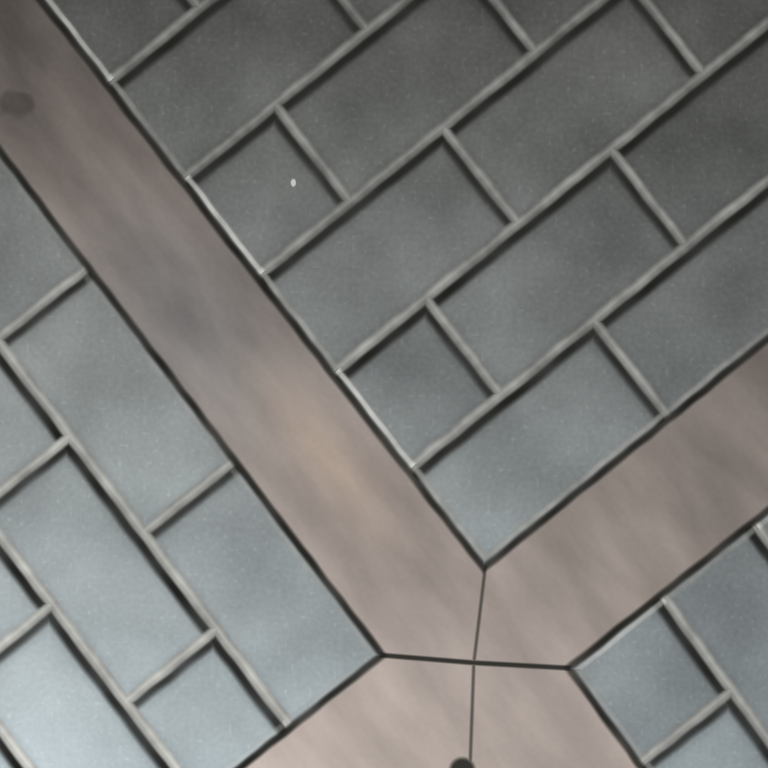
This texture is drawn by a three.js fragment shader. Its source:

```glsl
// Worn stone paving: three wedges of staggered bricks split by smooth brown bands.
varying vec2 vUv;

const vec3 GROUT_DARK = vec3(0.13, 0.13, 0.12);
const vec3 STONE_WARM = vec3(1.0, 1.01, 0.98);
const vec3 STONE_COOL = vec3(0.95, 1.01, 1.03);
const vec3 BAND_BROWN = vec3(1.06, 0.99, 0.945);
const vec3 RIDGE_TINT = vec3(1.0, 1.0, 0.97);

float hash(vec2 p) {
  vec3 q = fract(p.xyx * vec3(0.1031, 0.103, 0.0973));
  q += dot(q, q.yzx + 33.33);
  return fract((q.x + q.y) * q.z);
}

vec2 gradient(vec2 cell) {
  float angle = 6.2832 * hash(cell);
  return vec2(cos(angle), sin(angle));
}

float gradientNoise(vec2 p) {
  vec2 i = floor(p), f = fract(p);
  vec2 u = f * f * f * (f * (f * 6.0 - 15.0) + 10.0);
  vec2 e = vec2(1.0, 0.0);
  float low = mix(dot(gradient(i), f), dot(gradient(i + e), f - e), u.x);
  float high = mix(dot(gradient(i + e.yx), f - e.yx), dot(gradient(i + 1.0), f - 1.0), u.x);
  return mix(low, high, u.y);
}

float fbm(vec2 p) {
  float sum = 0.0, amp = 0.6;
  for (int i = 0; i < 4; i++) {
    sum += amp * gradientNoise(p);
    p = p * 2.03 + 17.0;
    amp *= 0.5;
  }
  return sum;
}

float cross2(vec2 a, vec2 b) { return a.x * b.y - a.y * b.x; }

// Soft stripe around d = 0
float stripe(float d, float halfWidth, float blur) {
  return 1.0 - smoothstep(halfWidth - blur, halfWidth + blur, abs(d));
}

float glow(vec2 q, vec2 radius) { return exp(-dot(q / radius, q / radius)); }

float segmentDistance(vec2 p, vec2 a, vec2 b) {
  vec2 ab = b - a;
  return length(p - a - ab * clamp(dot(p - a, ab) / dot(ab, ab), 0.0, 1.0));
}

// Ambient level: dim at the top right, bright at the lower left
float ambient(vec2 p) {
  return 0.32 + (1.0 - p.y) * (0.23 + 0.24 * (1.0 - p.x));
}

vec3 stone(vec2 p, float brickId) {
  float speck = smoothstep(0.25, 0.6, gradientNoise(p * 125.0));
  float tone = ambient(p) + 0.04 * (brickId - 0.5);
  tone += 0.12 * fbm(p * 7.0) + 0.025 * gradientNoise(p * 150.0) + 0.035 * speck;
  return tone * mix(STONE_WARM, STONE_COOL, 1.0 - p.y);
}

vec3 brownBand(vec2 p) {
  mat2 turn = mat2(0.79, -0.61, 0.61, 0.79);
  vec2 grain = turn * p;
  float cloud = fbm(grain * vec2(14.0, 5.0));
  float tone = ambient(p) * 1.03 + 0.14 * cloud + 0.01 * gradientNoise(p * 150.0);
  float warmth = glow(turn * (p - vec2(0.42, 0.41)), vec2(0.035, 0.12));
  float cool = glow(turn * (p - vec2(0.25, 0.57)), vec2(0.09, 0.17));
  vec3 color = tone * BAND_BROWN + vec3(0.06, 0.035, 0.01) * warmth;
  color += vec3(-0.025, -0.005, 0.01) * cool;
  // Stain near the upper left rim
  vec2 q = (p - vec2(0.022, 0.862)) * vec2(1.0, 1.5);
  float stain = stripe(length(q) + 0.014 * gradientNoise(p * 45.0), 0.024, 0.007);
  return color * (1.0 - 0.18 * stain);
}

// Running bond filling the wedge spanned by the brick length and row width axes
vec3 paveWedge(vec3 base, vec2 p, vec2 corner, vec2 len, vec2 wid, float firstShift, float rim) {
  vec2 q = p - corner;
  float area = cross2(len, wid);
  float s = cross2(q, wid) / area, t = cross2(len, q) / area;
  vec2 span = abs(area) / vec2(length(wid), length(len));
  float shift = 0.5 * mod(floor(t) + 2.0 * firstShift, 2.0);
  float x = s + shift;

  // Joint distances, positive on the upper side
  vec2 up = sign(vec2(-wid.x, len.x) * area);
  vec2 d = (fract(vec2(x, t) + 0.5) - 0.5) * span * up;
  d += 0.0015 * gradientNoise(p * 25.0);
  if (s < 0.25) d.x = 1.0;
  if (t < 0.5) d.y = 1.0;
  float ridge = max(stripe(d.x - 0.001, 0.0065, 0.003), stripe(d.y - 0.001, 0.007, 0.003));
  float core = max(stripe(d.x - 0.002, 0.002, 0.005), stripe(d.y - 0.002, 0.002, 0.005));
  float shade = max(0.85 * stripe(d.x + 0.009, 0.006, 0.005), stripe(d.y + 0.010, 0.007, 0.005));
  float halo = max(stripe(d.x + 0.006, 0.013, 0.012), stripe(d.y + 0.006, 0.014, 0.012));

  // Rim: dark outer groove and a lit inner lip
  vec2 inside = vec2(s, t) * span;
  float edge = min(inside.x, inside.y) + 0.0015 * gradientNoise(p * 30.0);
  float lip = rim * stripe(edge - 0.0075, 0.0045, 0.003);
  float gleam = lip * shift * step(inside.x, inside.y);

  float wear = gradientNoise(p * 20.0);
  vec3 color = stone(p, hash(floor(vec2(x, t)) + corner * 90.0));
  color *= 1.0 - 0.15 * halo;
  color = mix(color, GROUT_DARK, (0.84 + 0.3 * wear) * shade);
  float lit = 0.65 * ambient(p) + 0.18 + 0.15 * max(core, 0.6 * lip) + 0.13 * wear;
  lit += 0.06 * gradientNoise(p * 75.0) + 0.5 * gleam;
  color = mix(color, lit * RIDGE_TINT, max(ridge, lip) * 0.95);
  color = mix(base, color, smoothstep(-0.0015, 0.0015, edge));
  return mix(color, GROUT_DARK, (0.84 + 0.3 * wear) * stripe(edge + 0.001, 0.0045, 0.0035));
}

void main() {
  vec2 p = vUv;
  vec3 color = brownBand(p);

  // Seams where the bands meet
  vec2 hub = vec2(0.617, 0.137);
  float across = min(segmentDistance(p, vec2(0.495, 0.147), hub), segmentDistance(p, hub, vec2(0.742, 0.130)));
  float down = min(segmentDistance(p, vec2(0.632, 0.262), hub), segmentDistance(p, hub, vec2(0.612, 0.0)));
  float seam = max(stripe(across, 0.003, 0.002), 0.7 * stripe(down, 0.002, 0.002));
  seam = max(seam, stripe(length(p - vec2(0.602, -0.003)), 0.016, 0.004));
  color = mix(color, GROUT_DARK, 0.85 * seam);

  // Upper right, lower left and lower right paving
  color = paveWedge(color, p, vec2(0.630, 0.262), vec2(0.241, 0.194), vec2(-0.0982, 0.1258), 0.0, 0.85);
  color = paveWedge(color, p, vec2(0.496, 0.147), vec2(-0.191, 0.252), vec2(-0.1185, -0.094), 0.0, 0.35);
  color = paveWedge(color, p, vec2(0.742, 0.130), vec2(0.182, -0.250), vec2(0.120, 0.095), 0.5, 0.6);

  // Pale chip
  float chip = stripe(length((p - vec2(0.382, 0.762)) * vec2(1.5, 1.0)), 0.005, 0.002);
  gl_FragColor = vec4(mix(color, vec3(0.85), 0.8 * chip), 1.0);
}
```
